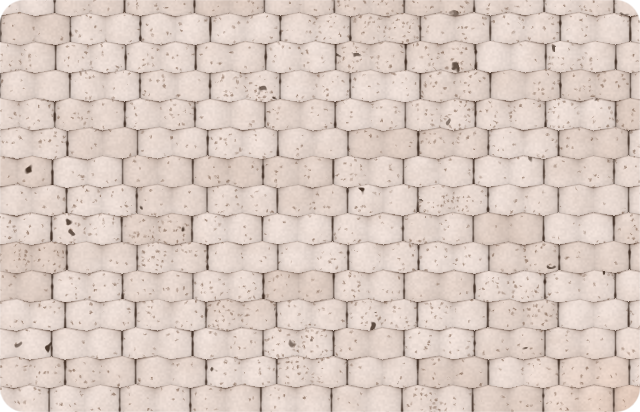
This texture is drawn by a Shadertoy shader. Its source:

```glsl
// Woven travertine mosaic: staggered rows of two-barrelled stone tiles.
// Arched profiles bound the rows; noise adds tint, mottling, pits and
// uneven dark joints.

float hash(vec2 p) {
    vec3 a = fract(vec3(p.xyx) * vec3(0.1031, 0.103, 0.0973));
    a += dot(a, a.yzx + 33.33);
    return fract((a.x + a.y) * a.z);
}

float noise(vec2 p) {
    vec2 i = floor(p), f = fract(p);
    f = f * f * (3.0 - 2.0 * f);
    return mix(mix(hash(i), hash(i + vec2(1, 0)), f.x),
               mix(hash(i + vec2(0, 1)), hash(i + vec2(1, 1)), f.x), f.y);
}

float fbm(vec2 p) {
    float sum = 0.0, gain = 0.5;
    for (int i = 0; i < 4; i++) {
        sum += gain * noise(p);
        p = p * 2.07 + 11.3;
        gain *= 0.5;
    }
    return sum;
}

// Position along a row, in tiles; every second row is shifted
float alongRow(float x, float row) {
    float shift = mix(0.75, 0.96, mod(row, 2.0));
    float skew = 0.006 * (row - 7.0) * (1.0 - x / 9.11);
    float wobble = 0.03 * (hash(vec2(row, 5.0)) - 0.5);
    return x - shift - skew - wobble;
}

// Two rounded barrels per tile: 0 in the valleys, 1 on the crests
float barrel(float x, float row) {
    return pow(abs(sin(6.28319 * alongRow(x, row))), 0.7);
}

// Lower edge of a row: its crests hang down, those below push up
float rowEdge(float x, float row) {
    return row - 0.065 * (barrel(x, row) - barrel(x, row - 1.0));
}

// Scattered ragged pits, one candidate per grid cell
float pits(vec2 p, float amount, float size, float aa) {
    p += 0.35 * (vec2(noise(p * 3.0), noise(p * 3.0 + 40.0)) - 0.5);
    vec2 cell = floor(p);
    float cover = 0.0;
    for (int j = -1; j <= 1; j++)
    for (int i = -1; i <= 1; i++) {
        vec2 c = cell + vec2(i, j);
        vec2 d = p - c - 0.2 - 0.6 * vec2(hash(c + 3.1), hash(c + 17.7));
        float a = 3.14159 * hash(c + 29.0);
        d = mat2(cos(a), sin(a), -sin(a), cos(a)) * d;
        d.x *= 0.55 + 0.4 * hash(c + 51.0);
        float radius = size * (0.4 + 0.6 * hash(c + 8.0));
        float present = step(hash(c + 73.0), amount);
        float depth = 0.45 + 0.55 * hash(c + 91.0);
        cover = max(cover, present * depth * smoothstep(aa, -aa, length(d) - radius));
    }
    return cover;
}

void mainImage(out vec4 fragColor, in vec2 fragCoord) {
    vec2 uv = fragCoord / iResolution.xy;
    vec2 q = fragCoord / iResolution.y;
    float px = 1.0 / iResolution.y;
    vec2 p = vec2(uv.x * 9.11, uv.y * 14.4 + 0.1);
    p.y += 0.05 * (noise(p * vec2(1.0, 0.7)) - 0.5);

    // Row and tile under this point
    float row = floor(p.y);
    if (p.y < rowEdge(p.x, row)) row -= 1.0;
    else if (p.y > rowEdge(p.x, row + 1.0)) row += 1.0;
    float u = alongRow(p.x, row);
    vec2 id = vec2(floor(u), row);
    u = fract(u);
    float rnd = hash(id + 20.0);
    vec2 s = q + 9.0 * vec2(rnd, hash(id + 60.0));

    // Stone tint and mottling
    float tint = pow(rnd, 2.5) * 0.55 + 0.55 * (fbm(s * vec2(14.0, 22.0)) - 0.35);
    vec3 stone = mix(vec3(0.925, 0.868, 0.838), vec3(0.835, 0.755, 0.705), clamp(tint, 0.0, 1.0));
    float warm = smoothstep(0.75, 1.0, uv.x) * smoothstep(0.25, 0.0, uv.y);
    stone *= mix(vec3(1), vec3(0.99, 0.94, 0.9), warm * hash(id + 31.0));
    stone *= 0.975 + 0.05 * noise(s * 190.0);

    // Barrel relief, with shade cast by the row above
    float crest = barrel(p.x, row);
    float above = barrel(p.x, row + 1.0);
    float toTop = rowEdge(p.x, row + 1.0) - p.y;
    float toBottom = p.y - rowEdge(p.x, row);
    float side = cos(6.28319 * u) * sin(6.28319 * u);
    stone *= 0.945 + 0.06 * crest + 0.025 * side;
    float overhang = smoothstep(-0.4, 0.8, above - crest);
    stone *= 1.0 - vec3(0.2, 0.23, 0.25) * overhang * exp(-toTop * 9.0);
    stone *= 1.0 - 0.07 * exp(-toBottom * 14.0);

    // Fine pores and rarer large holes
    vec3 cavity = vec3(0.36, 0.27, 0.21);
    float porous = hash(id + 77.0) * smoothstep(0.25, 0.65, fbm(s * 13.0));
    float pores = pits(s * 85.0, 0.06 + 0.5 * porous, 0.24, 85.0 * px);
    float holes = pits(s * 27.0, 0.015 + 0.14 * porous * porous, 0.2, 27.0 * px);
    stone = mix(stone, cavity * 1.25, 0.65 * pores);
    stone = mix(stone, cavity * 0.75, holes);

    // Uneven joints between tiles and rows
    float aa = 14.4 * px;
    float wear = noise(p * vec2(5.0, 6.0));
    float toSide = min(u, 1.0 - u) * 2.46;
    float joint = smoothstep(aa, -aa, toSide - 0.018 - 0.03 * wear * wear);
    float seam = smoothstep(aa, -aa, min(toTop, toBottom + 0.03) - 0.016 - 0.025 * wear);
    stone *= 1.0 - 0.13 * exp(-toSide * 13.0);
    stone = mix(stone, vec3(0.4, 0.31, 0.26), seam * (0.3 + 0.5 * overhang * wear));
    stone = mix(stone, vec3(0.23, 0.16, 0.12), joint * (0.55 + 0.4 * wear));

    // Rounded white corners
    vec2 halfSize = 0.5 * iResolution.xy / iResolution.y;
    vec2 corner = max(abs(q - halfSize) - halfSize + 0.06, 0.0);
    stone = mix(stone, vec3(1), smoothstep(-px, px, length(corner) - 0.06));
    fragColor = vec4(stone, 1.0);
}
```
